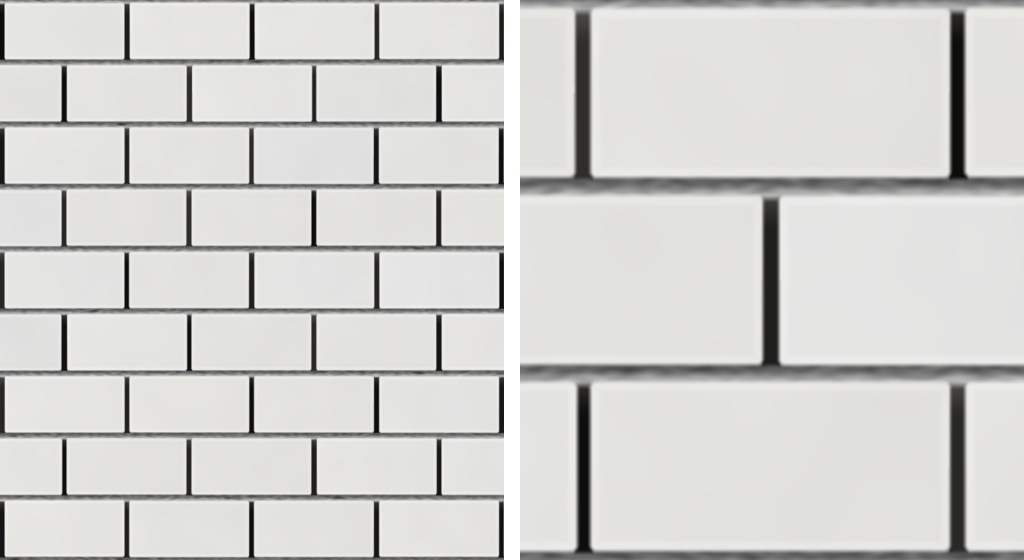
Left: the whole. Right: its middle third, enlarged.
A Shadertoy shader for this pattern:

```glsl
// White glazed tiles in running bond, with grey bed joints and near-black upright joints.

vec2 hash2(vec2 p) {
    vec3 q = fract(vec3(p.xyx) * vec3(0.1031, 0.1030, 0.0973));
    q += dot(q, q.yzx + 33.33);
    return fract((q.xx + q.yz) * q.zy);
}

float gradientNoise(vec2 p) {
    vec2 i = floor(p), f = fract(p);
    vec2 u = f * f * f * (f * (f * 6.0 - 15.0) + 10.0);
    vec2 e = vec2(0.0, 1.0);
    float a = dot(hash2(i) * 2.0 - 1.0, f);
    float b = dot(hash2(i + e.yx) * 2.0 - 1.0, f - e.yx);
    float c = dot(hash2(i + e.xy) * 2.0 - 1.0, f - e.xy);
    float d = dot(hash2(i + e.yy) * 2.0 - 1.0, f - e.yy);
    return mix(mix(a, b, u.x), mix(c, d, u.x), u.y);
}

float roundedBox(vec2 p, vec2 halfSize, float radius) {
    vec2 q = abs(p) - halfSize + radius;
    return length(max(q, 0.0)) + min(max(q.x, q.y), 0.0) - radius;
}

void mainImage(out vec4 fragColor, in vec2 fragCoord) {
    // One unit is the height of a course; nine courses fill the canvas.
    vec2 p = fragCoord / iResolution.y * 9.0;
    float soft = max(9.0 / iResolution.y, 0.018);
    float tileWidth = 2.0075;

    // Running bond: every second course shifts by half a tile.
    float course = floor(p.y);
    float x = (p.x - 0.03) / tileWidth + 0.5 * mod(course, 2.0);
    vec2 id = vec2(floor(x), course);
    vec2 local = vec2((fract(x) - 0.5) * tileWidth, fract(p.y) - 0.5);
    vec2 random = hash2(id + 17.0);

    // Bed joint: shadow beneath the upper tile, paler towards the lower one.
    float bed = p.y - round(p.y);
    float grain = gradientNoise(p * vec2(9.0, 22.0));
    float grout = mix(0.70, 0.38, smoothstep(-0.05, 0.025, bed)) + 0.16 * grain;
    float wear = smoothstep(0.2, 0.5, gradientNoise(p * vec2(2.3, 7.0) + 40.0));
    grout -= 0.22 * wear * smoothstep(0.04, 0.0, abs(bed));

    // Upright joint: dark gap, fading into the bed joint above it.
    vec2 jointRandom = hash2(vec2(round(x), course) + 71.0);
    float gap = 0.05 + 0.13 * jointRandom.x * jointRandom.x;
    gap += 0.12 * smoothstep(0.25, 0.47, local.y);
    float upright = smoothstep(0.06, 0.04, tileWidth * 0.5 - abs(local.x));
    upright *= smoothstep(-0.48, -0.44, local.y) * smoothstep(0.46, 0.41, local.y);
    vec3 color = mix(vec3(grout), vec3(gap) * vec3(1.02, 1.0, 0.97), upright);

    // Glazed face: slight tone changes, a pale rim and small setting errors.
    vec2 shift = (random - 0.5) * vec2(0.016, 0.010);
    float edge = roundedBox(local - shift, vec2(0.964, 0.453), 0.035);
    float shade = 0.888 + 0.018 * (random.x - 0.5) - 0.006 * local.x;
    shade += 0.012 * gradientNoise(p * 1.7);
    shade += 0.025 * smoothstep(-0.07, -0.03, edge);
    vec3 glaze = shade * mix(vec3(1.0), vec3(1.004, 1.002, 0.988), random.y);

    color = mix(color, glaze, smoothstep(soft, -soft, edge));
    fragColor = vec4(color, 1.0);
}
```
